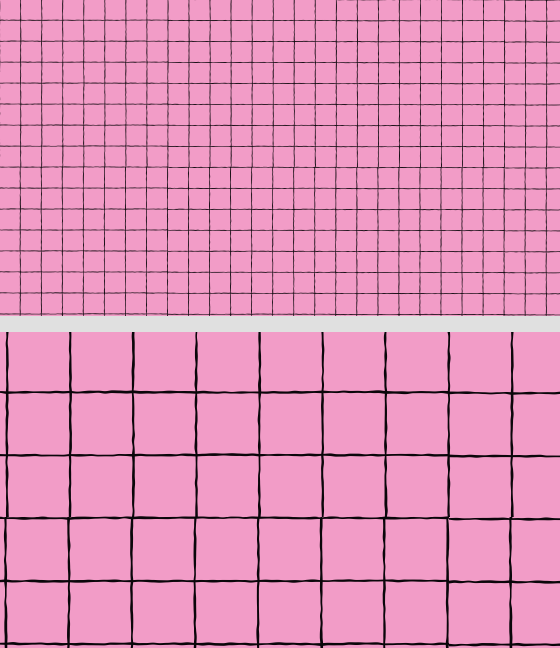
Top: the whole. Bottom: its middle third, enlarged.
A WebGL 2 fragment shader for this pattern:

```glsl
#version 300 es
precision highp float;
// Pink paper ruled with a grid of thin, slightly rough black ink lines.

uniform vec2 u_resolution;
out vec4 fragColor;

float hash(vec2 p) {
    p = fract(p * vec2(0.1031, 0.1137));
    p += dot(p, p.yx + 33.33);
    return fract((p.x + p.y) * p.x * 41.7);
}

// Smooth 1D noise in -1..1, with a separate track for each seed
float noise(float x, float seed) {
    float i = floor(x);
    float f = smoothstep(0.0, 1.0, x - i);
    return mix(hash(vec2(i, seed)), hash(vec2(i + 1.0, seed)), f) * 2.0 - 1.0;
}

// Share of a pixel covered by the nearest ruled line;
// roughness repeats with every tile of eight cells
float inkLine(float across, float along, float seed, float pixel) {
    float id = round(across);
    float track = mod(id, 8.0) * 3.0 + seed;
    float t = mod(along + 1.0, 8.0);

    // Slow hand drift, fine ragged edge and uneven thickness
    float wobble = 0.005 * noise(t * 1.5, track) + 0.006 * noise(t * 9.0, track + 40.0);
    float halfWidth = 0.0175 * (1.0 + 0.3 * noise(t * 7.0, track + 80.0));

    float d = across - id - wobble;
    float overlap = min(d + halfWidth, 0.5 * pixel) - max(d - halfWidth, -0.5 * pixel);
    return max(overlap, 0.0) / pixel;
}

void main() {
    vec2 p = gl_FragCoord.xy / u_resolution.y;

    // Cell coordinates, counted rightwards and downwards
    vec2 cell = vec2(p.x * 15.02 - 0.984, (1.0 - p.y) * 15.06 - 0.962);

    // Each tile is laid slightly out of line with the one before
    vec2 tile = floor((cell + 1.0) / 8.0);
    cell += vec2(0.022 * tile.y, -0.014 * tile.x);

    float pixel = 15.04 / u_resolution.y;
    float vertical = inkLine(cell.x, cell.y, 5.0, pixel);
    float horizontal = inkLine(cell.y, cell.x, 131.0, pixel);
    float ink = 1.0 - (1.0 - vertical) * (1.0 - horizontal);

    vec3 pink = vec3(0.95, 0.61, 0.78);
    vec3 black = vec3(0.04, 0.025, 0.04);
    fragColor = vec4(mix(pink, black, ink), 1.0);
}
```
